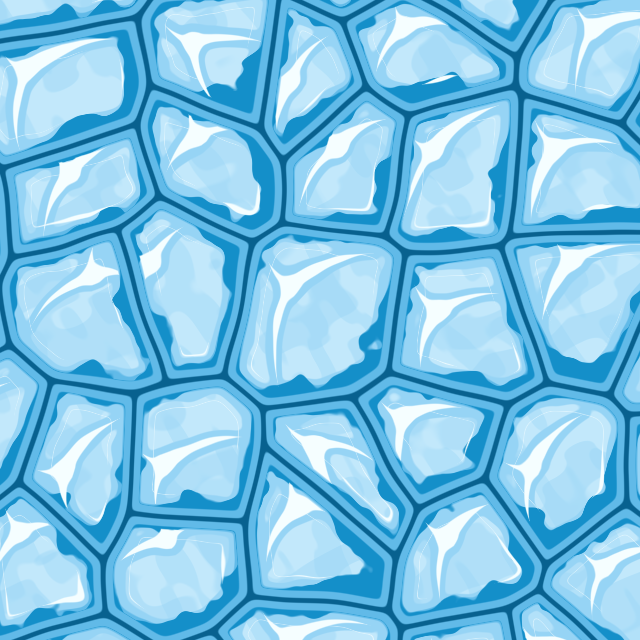
This texture is drawn by a WebGL 1 fragment shader. Its source:

```glsl
precision highp float;
// Wall of cartoon ice blocks: rounded Voronoi cells with rims, facets and Y-shaped shines.
uniform vec2 u_resolution;

#define GRID 5.0           // blocks across the canvas
#define JITTER 0.74        // irregularity of the blocks
#define JOINT 0.019        // half width of the dark joints, in blocks
#define RIM 0.088          // width of the plain rim
#define BEVEL 0.145        // distance at which the pale facets begin
#define ROUNDING 0.016     // softness of the block corners
#define SHADE 0.13         // widest dark stroke
#define SHINE 0.058        // half width of the highlight at its fork

const vec3 WHITE = vec3(0.96, 0.995, 1.0);
const vec3 PALE  = vec3(0.76, 0.91, 0.985);
const vec3 LIGHT = vec3(0.59, 0.83, 0.96);
const vec3 MID   = vec3(0.38, 0.73, 0.91);
const vec3 DEEP  = vec3(0.08, 0.56, 0.79);
const vec3 DARK  = vec3(0.03, 0.38, 0.56);

float aa; // half a pixel or so, in blocks

vec2 hash2(vec2 p) {
  vec3 h = fract(vec3(p.xyx) * vec3(0.1031, 0.1030, 0.0973));
  h += dot(h, h.yzx + 33.33);
  return fract((h.xx + h.yz) * h.zy);
}

float noise(vec2 p) {
  vec2 i = floor(p), f = fract(p);
  f = f * f * (3.0 - 2.0 * f);
  float low = mix(hash2(i).x, hash2(i + vec2(1, 0)).x, f.x);
  float high = mix(hash2(i + vec2(0, 1)).x, hash2(i + vec2(1, 1)).x, f.x);
  return mix(low, high, f.y);
}

vec2 seedOf(vec2 cell) {
  return cell + 0.5 + JITTER * (hash2(cell + 17.0) - 0.5);
}

float fill(float x) { return smoothstep(-aa, aa, x); }

float smin(float a, float b, float k) {
  float h = max(k - abs(a - b), 0.0) / k;
  return min(a, b) - 0.25 * h * h * k;
}

// Bent stroke from a to b that tapers to a point
float stroke(vec2 p, vec2 a, vec2 b, float width, float bend) {
  vec2 ab = b - a, ap = p - a;
  float h = clamp(dot(ap, ab) / dot(ab, ab), 0.0, 1.0);
  vec2 axis = ab * h + vec2(-ab.y, ab.x) * bend * h * (1.0 - h);
  return length(ap - axis) - width * (1.0 - h) + 0.004;
}

void main() {
  aa = 0.9 * GRID / u_resolution.y;
  vec2 q = GRID * gl_FragCoord.xy / u_resolution.y + 40.0;
  q += 0.05 * (vec2(noise(q * 2.3), noise(q * 2.3 + 31.0)) - 0.5);

  // Nearest seed
  vec2 home = floor(q), cell = home;
  float nearest = 9.0;
  for (int j = -2; j <= 2; j++)
    for (int i = -2; i <= 2; i++) {
      vec2 c = home + vec2(i, j);
      vec2 r = seedOf(c) - q;
      if (dot(r, r) < nearest) { nearest = dot(r, r); cell = c; }
    }
  vec2 seed = seedOf(cell), p = q - seed;
  vec2 id = hash2(cell + 71.0), id2 = hash2(cell + 113.0);

  // Rounded edge distance, and reach of the block along four diagonals
  float turn = 2.36 + 0.7 * (id.x - 0.5);
  vec2 u = vec2(cos(turn), sin(turn)), v = vec2(u.y, -u.x);
  vec4 reach = vec4(1.0);
  float total = 0.0;
  for (int j = -2; j <= 2; j++)
    for (int i = -2; i <= 2; i++) {
      if (i == 0 && j == 0) continue;
      vec2 b = seedOf(cell + vec2(i, j)) - seed;
      total += exp(-dot(0.5 * b - p, normalize(b)) / ROUNDING);
      vec2 along = vec2(dot(b, u), dot(b, v));
      reach = min(reach, 0.5 * dot(b, b) / max(vec4(along, -along), 0.001));
    }
  float edge = -ROUNDING * log(total);
  vec2 centre = 0.25 * (u * (reach.x - reach.z) + v * (reach.y - reach.w));

  // Forked highlight along the ridges of the block
  float ragged = noise(q * 6.0 + 5.0), fine = noise(q * 11.0 + 9.0);
  vec2 fork = mix(centre, u * reach.x, 0.36 + 0.12 * id2.x);
  float width = SHINE * (0.75 + 0.5 * ragged);
  float shine = stroke(p, fork, u * reach.x * 0.8, width * 0.8, 0.3);
  shine = smin(shine, stroke(p, fork, v * reach.y * 0.77, width * (0.7 + 0.6 * id.y), 0.35), 0.07);
  shine = smin(shine, stroke(p, fork, -v * reach.w * 0.77, width * (1.3 - 0.6 * id.y), -0.35), 0.07);

  // Side of the block: 1 is away from the light, -1 towards it
  float lean = -0.85 + 0.8 * (id2.y - 0.5);
  float away = dot(normalize(p - centre + 0.0001), vec2(cos(lean), sin(lean)));
  float shadow = smoothstep(-0.15, 0.75, away);
  float lit = smoothstep(0.6, 0.95, -away);

  // Pale facets, split by the ridges, with translucent shards inside
  float bevel = edge - BEVEL - 0.07 * (ragged - 0.5) - 0.035 * shadow;
  float facet = smin(bevel, shine - 0.035 - 0.04 * noise(q * 4.0 + 3.0), 0.06);
  vec2 slant = vec2(q.x + 0.6 * q.y, q.y - 0.5 * q.x);
  float shardA = noise(slant * vec2(3.0, 5.5) + 13.0 * id);
  float shardB = noise(slant.yx * vec2(3.5, 7.0) + 29.0 * id2);
  vec3 ice = mix(PALE, LIGHT, 0.42 * smoothstep(-aa, aa, (shardA - 0.56) / 5.0));
  ice = mix(ice, LIGHT, 0.36 * smoothstep(-aa, aa, (shardB - 0.6) / 6.0));
  vec3 color = mix(LIGHT, ice, fill(facet));

  // Rim, shaded side and dark strokes
  float shade = SHADE * shadow * (0.2 + 0.9 * ragged);
  color = mix(color, MID, fill(RIM + 0.55 * shade * (0.4 + 1.4 * fine) - edge));
  float thick = SHADE * shadow * (1.5 * ragged + 0.5 * fine - 0.42);
  thick = max(thick, 0.05 * lit * (1.6 * fine - 0.2));
  float inner = RIM - 0.012;
  color = mix(color, DEEP, fill(min(edge - inner, inner + thick - edge)));

  // Thin glint beside the shadow, then the main highlight and the joints
  float glint = 0.035 * shadow * (noise(q * 3.2 + 51.0) - 0.58) * 2.0;
  color = mix(color, WHITE, fill(glint - abs(edge - BEVEL - 0.025 - 0.04 * ragged)));
  color = mix(color, WHITE, fill(min(-shine, edge - RIM - 0.01)));
  color = mix(color, DARK, fill(JOINT - edge));
  gl_FragColor = vec4(color, 1.0);
}
```
